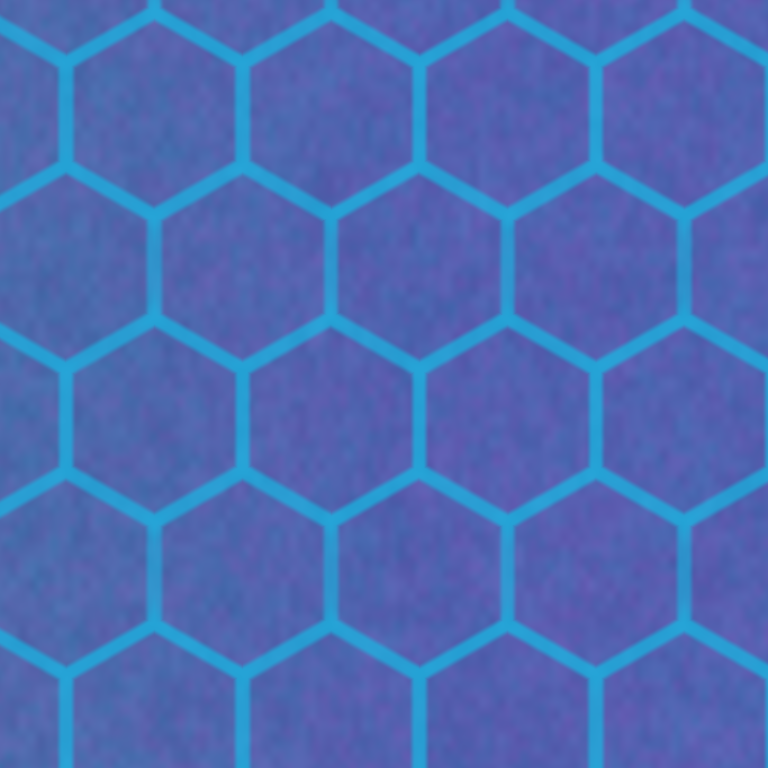
Reproduce this pattern procedurally as a Shadertoy shader.

```glsl
// Pointy-top honeycomb of soft cyan lines over mottled violet-blue cells.
#define CELL_WIDTH 0.2300
#define CELL_CENTER vec2(0.4310, 0.4530)
#define LINE_HALF_WIDTH 0.0093
#define LINE_SOFTNESS 0.0045
#define LINE_WEAR 0.17
#define GRAIN 0.075
#define FILL_COLOR vec3(0.328, 0.375, 0.690)
#define LEFT_TINT vec3(-0.022, 0.035, -0.015)
#define LINE_COLOR vec3(0.145, 0.640, 0.840)

const vec2 LATTICE = vec2(1.0, 1.7320508);

float hash(vec2 p) {
    vec3 q = fract(vec3(p.xyx) * 0.1031);
    q += dot(q, q.yzx + 33.33);
    return fract((q.x + q.y) * q.z);
}

float valueNoise(vec2 p) {
    vec2 i = floor(p), f = fract(p);
    f = f * f * (3.0 - 2.0 * f);
    return mix(mix(hash(i), hash(i + vec2(1, 0)), f.x),
               mix(hash(i + vec2(0, 1)), hash(i + vec2(1, 1)), f.x), f.y);
}

// Fine, medium and broad blotches, slightly stretched upright; centred on zero.
float mottle(vec2 p) {
    return 0.45 * valueNoise(p * vec2(85.0, 65.0))
         + 0.35 * valueNoise(p * vec2(42.0, 30.0) + 17.0)
         + 0.20 * valueNoise(p * 11.0 + 41.0) - 0.5;
}

// Offset from the nearest cell centre; oddRow is 1 on the shifted rows.
vec2 hexOffset(vec2 p, out float oddRow) {
    vec2 a = p - LATTICE * round(p / LATTICE);
    vec2 b = p - LATTICE * (floor(p / LATTICE) + 0.5);
    oddRow = step(dot(b, b), dot(a, a));
    return mix(a, b, oddRow);
}

void mainImage(out vec4 fragColor, in vec2 fragCoord) {
    float canvas = min(iResolution.x, iResolution.y);
    vec2 uv = fragCoord / canvas;
    vec2 p = (uv - CELL_CENTER) / CELL_WIDTH;

    // Cell offset and distance to the nearest wall
    float oddRow;
    vec2 local = hexOffset(p, oddRow);
    vec2 side = abs(local);
    float slanted = dot(side, vec2(0.5, 0.8660254));
    float upright = step(slanted, side.x);
    float wall = (0.5 - max(side.x, slanted)) * CELL_WIDTH;

    // A wall's midpoint gives both neighbouring cells the same random value
    vec2 normal = sign(local) * mix(vec2(0.5, 0.8660254), vec2(1.0, 0.0), upright);
    vec2 wallId = round((p - local + 0.5 * normal) * 4.0 / LATTICE);
    float wallRandom = hash(wallId + 100.0);
    float joint = smoothstep(0.50, 0.57, length(local));

    // Mottled fill, greener towards the left
    float violet = mottle(uv);
    float light = mottle(uv + 7.3);
    vec3 color = FILL_COLOR + LEFT_TINT * (1.0 - smoothstep(0.0, 0.65, uv.x));
    color += GRAIN * (violet * vec3(1.8, -0.7, 0.2) + light * vec3(0.7, 1.1, 1.0));

    // Soft lines: bright joints, paler uprights on the shifted rows
    float fade = LINE_WEAR * (0.25 + 0.4 * wallRandom + 0.9 * upright * oddRow);
    float strength = 1.0 - fade * (1.0 - joint);
    float halfWidth = LINE_HALF_WIDTH + 0.0012 * (wallRandom - 0.5) + 0.001 * joint;
    float soft = max(LINE_SOFTNESS, 0.75 / canvas);
    float line = 1.0 - smoothstep(halfWidth - soft, halfWidth + soft, wall);
    vec3 lineColor = LINE_COLOR + 0.4 * GRAIN * light;

    fragColor = vec4(mix(color, lineColor, line * strength), 1.0);
}
```
